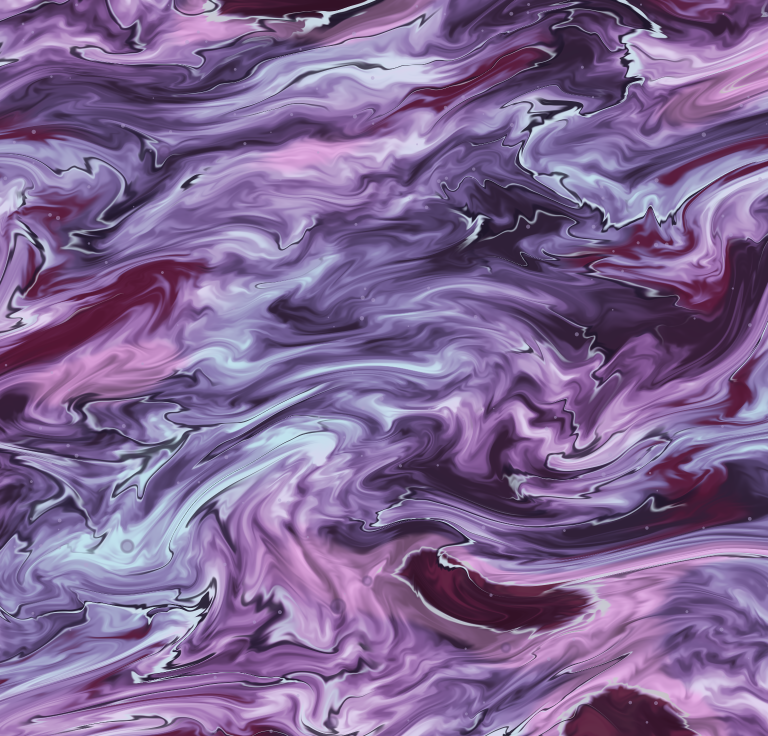
Write a WebGL 2 fragment shader that draws this texture.

```glsl
#version 300 es
precision highp float;
// Poured violet paint: curl noise folds the plane from large swirls to small,
// then strands, threads, dark pools and rimmed veins are laid in the folded space.
// A tone value picks the pigment; slow masks tint it pink, grey or crimson.

#define TILT 0.24        // rise of the main flow, radians
#define STRETCH vec2(0.74, 1.50)
#define SWIRL 0.19       // strength of every fold
#define FOLDS 6
#define FOLD_SCALE 2.3   // frequency of the largest fold
#define CONTRAST 4.9
#define POOL_LEVEL 0.27  // higher gives fewer dark pools
#define VEIN_WIDTH 0.013
#define THREAD_WIDTH 0.035
#define SEED 11.0

uniform vec2 u_resolution;
out vec4 fragColor;

const vec3 PIGMENT[6] = vec3[6](
    vec3(0.20, 0.12, 0.22), vec3(0.34, 0.24, 0.42), vec3(0.47, 0.345, 0.58),
    vec3(0.59, 0.475, 0.71), vec3(0.69, 0.63, 0.80), vec3(0.81, 0.85, 0.93));
const float STOP[6] = float[6](0.04, 0.19, 0.42, 0.66, 0.85, 0.97);
const vec3 INK = vec3(0.11, 0.08, 0.16);
const vec3 PEARL = vec3(0.80, 0.87, 0.92);
const vec3 CREAM = vec3(0.76, 0.75, 0.74);
const vec3 ROSE = vec3(0.73, 0.51, 0.71);
const vec3 CRIMSON = vec3(0.36, 0.08, 0.20);
const vec3 MAROON = vec3(0.20, 0.06, 0.14);

// Integer hash, two values in 0..1
vec2 hash2(vec2 cell) {
    uvec2 v = uvec2(ivec2(cell)) * 1664525u + 1013904223u;
    v.x += v.y * 1664525u;
    v.y += v.x * 1664525u;
    v ^= v >> 16u;
    v.x += v.y * 1664525u;
    v.y += v.x * 1664525u;
    v ^= v >> 16u;
    return vec2(v >> 8u) / 16777216.0;
}

float corner(vec2 cell, vec2 offset) {
    return dot(hash2(cell) * 2.0 - 1.0, offset);
}

// Gradient noise, centred on zero
float noise(vec2 p) {
    vec2 i = floor(p), f = p - i, o = vec2(0, 1);
    vec2 w = f * f * f * (f * (f * 6.0 - 15.0) + 10.0);
    return mix(mix(corner(i, f), corner(i + o.yx, f - o.yx), w.x),
               mix(corner(i + o.xy, f - o.xy), corner(i + 1.0, f - 1.0), w.x), w.y);
}

float fbm(vec2 p) {
    float sum = 0.0, amp = 1.0;
    for (int i = 0; i < 5; i++) {
        sum += amp * noise(p);
        p = mat2(1.6, 0.5, -0.5, 1.9) * p + 5.3;
        amp *= 0.74;
    }
    return sum;
}

// Divergence-free displacement, so that paint folds without tearing
vec2 curl(vec2 p) {
    const float e = 0.02;
    float n = noise(p);
    return vec2(noise(p + vec2(0, e)) - n, n - noise(p + vec2(e, 0))) / e;
}

float band(float x, float lo, float hi, float soft) {
    return smoothstep(lo - soft, lo + soft, x) * (1.0 - smoothstep(hi - soft, hi + soft, x));
}

// Scattered round drops: x is the disc, y its rim
vec2 drops(vec2 uv, float density, float chance) {
    vec2 g = uv * density, cell = floor(g), r = hash2(cell + 91.0);
    float radius = mix(0.10, 0.27, r.y);
    float d = length(g - cell - mix(vec2(0.3), vec2(0.7), hash2(cell + 37.0)));
    return step(r.x, chance) * vec2(1.0 - smoothstep(radius - 0.06, radius, d),
                                    band(d, radius - 0.05, radius + 0.02, 0.03));
}

vec3 paint(vec2 uv) {
    // Fold the plane, keeping coarse and middle stages for the larger shapes
    float c = cos(TILT), s = sin(TILT);
    vec2 q = mat2(c, -s, s, c) * uv * STRETCH + SEED, low = q, mid = q;
    float freq = FOLD_SCALE;
    for (int i = 0; i < FOLDS; i++) {
        q += SWIRL / freq * curl(q * freq + float(i) * 17.0);
        if (i == 1) low = q;
        if (i == 3) mid = q;
        freq *= 1.75;
    }

    // Tone from broad masses, thin strands and agate-like laminae
    float broad = noise(mid * 2.8 + 3.0);
    float strands = fbm(q * vec2(5.0, 10.0));
    float laminae = noise(vec2(broad * 26.0 + strands, mid.x * 4.0));
    float tone = 1.0 / (1.0 + exp(-CONTRAST * (0.75 * broad + 0.95 * strands + 0.6 * laminae)));
    vec3 col = PIGMENT[0];
    for (int i = 1; i < 6; i++)
        col = mix(col, PIGMENT[i], smoothstep(STOP[i - 1], STOP[i], tone));

    // Slow tints, with crimson only in the darker paint
    float warmth = smoothstep(-0.2, 0.25, noise(low * 2.6 + 47.0) + 0.15 * strands);
    col *= mix(vec3(0.93, 1.04, 1.0), vec3(1.08, 0.96, 1.0), warmth);
    float red = smoothstep(0.17, 0.26, noise(mid * 3.1 + 19.0) + 0.08 * strands);
    col = mix(col, CRIMSON, 0.8 * red * (1.0 - smoothstep(0.2, 0.55, tone)));

    // Dark pools inside a rose halo and a pearl rim of uneven width
    float pool = noise(low * vec2(2.2, 3.2) + 63.0) + 0.035 * strands;
    float halo = band(pool, POOL_LEVEL - 0.08, POOL_LEVEL, 0.018);
    col = mix(col, ROSE * (0.72 + 0.56 * tone), 0.7 * halo);
    vec3 deep = mix(MAROON, CRIMSON, 0.8 * smoothstep(0.0, 0.4, strands));
    col = mix(col, deep, 0.88 * smoothstep(POOL_LEVEL, POOL_LEVEL + 0.012, pool));
    float rim = 0.005 + 0.035 * max(laminae + 0.05, 0.0);
    col = mix(col, mix(PEARL, CREAM, warmth), 0.85 * band(pool, POOL_LEVEL - rim, POOL_LEVEL, 0.003));

    // Short threads of ink and pearl, broken up by the strands
    float thread = noise(q * vec2(7.0, 13.0) + 71.0) + 0.10 * strands;
    float patches = smoothstep(0.0, 0.15, noise(mid * 4.5 + 83.0) + 0.10 * strands);
    col = mix(col, INK, 0.75 * patches * band(thread, -THREAD_WIDTH, 0.0, 0.012));
    col = mix(col, PEARL, 0.75 * patches * band(thread, 0.01, 0.8 * THREAD_WIDTH, 0.012));

    // Broken veins: pearl on one flank, ink on the other
    float vein = noise(mid * 2.6 + 31.0) + 0.06 * strands;
    float gate = smoothstep(0.04, 0.14, noise(low * 3.2 + 51.0) + 0.12 * strands);
    float width = VEIN_WIDTH * (0.4 + 2.4 * abs(broad + strands));
    col = mix(col, INK, 0.9 * gate * band(vein, -width, 0.0, 0.004));
    col = mix(col, PEARL, 0.95 * gate * band(vein, 0.0, width, 0.004));

    // Bubbles and fine pale specks
    vec2 bubble = drops(uv, 21.0, 0.02), speck = drops(uv + 4.0, 80.0, 0.03);
    col = mix(col, PIGMENT[2], 0.4 * bubble.x);
    col = mix(col, PIGMENT[1], 0.4 * bubble.y);
    return mix(col, PIGMENT[4], 0.5 * speck.x);
}

void main() {
    // Four samples per pixel smooth the thin filaments
    vec3 sum = vec3(0);
    for (int i = 0; i < 4; i++) {
        vec2 jitter = vec2(i & 1, i >> 1) * 0.5 - 0.25;
        sum += paint((gl_FragCoord.xy + jitter) / u_resolution.y);
    }
    fragColor = vec4(sum * 0.25, 1.0);
}
```
